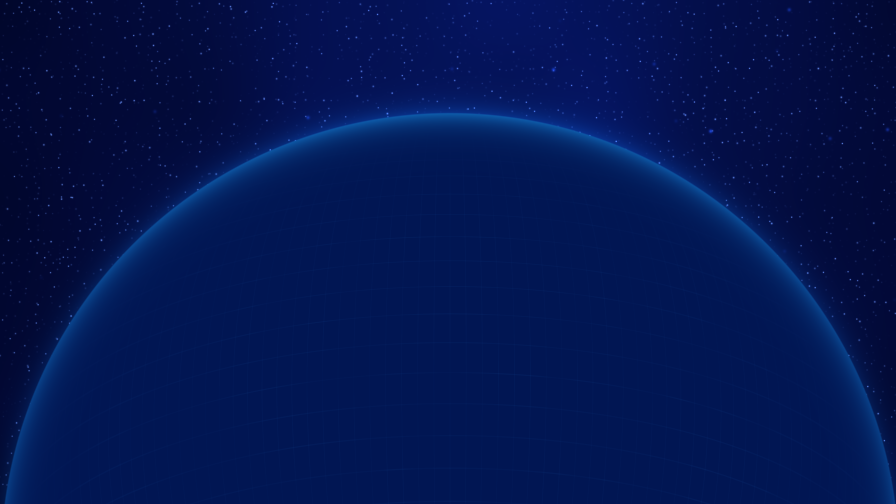
This background is drawn by a Shadertoy shader. Its source:

```glsl
// A dark blue planet rises over a starry sky, with a glowing rim.
// The disc is a distance function carrying a faint tilted globe grid;
// the sky is a soft gradient with noise and hashed layers of stars.

vec3 hash3(vec2 p) {
    vec3 h = fract(p.xyx * vec3(0.1031, 0.1030, 0.0973));
    h += dot(h, h.yxz + 33.33);
    return fract((h.xxy + h.yzz) * h.zyx);
}

float valueNoise(vec2 p) {
    vec2 cell = floor(p), f = fract(p);
    f = f * f * (3.0 - 2.0 * f);
    float low = mix(hash3(cell).x, hash3(cell + vec2(1, 0)).x, f.x);
    float high = mix(hash3(cell + vec2(0, 1)).x, hash3(cell + vec2(1, 1)).x, f.x);
    return mix(low, high, f.y);
}

// One star per cell, most of them very dim; small stars keep their energy
float starLayer(vec2 p, float cells, float radius, float rarity) {
    vec2 cell = floor(p * cells);
    vec3 rnd = hash3(cell + cells * 7.0);
    vec2 offset = (fract(p * cells) - 0.2 - 0.6 * rnd.xy) / cells;
    float size = max(radius, 0.55 / iResolution.y);
    float energy = radius * radius / (size * size);
    return pow(rnd.z, rarity) * energy * exp(-dot(offset, offset) / (size * size));
}

vec3 skyColor(vec2 p, float across) {
    float band = exp(-pow((across - 0.56) / 0.36, 2.0));
    vec3 sky = mix(vec3(0.004, 0.022, 0.165), vec3(0.018, 0.077, 0.365), band);
    sky *= 0.92 + 0.16 * valueNoise(p * 5.0);

    // Fine star dust, then a few larger blue stars
    for (int i = 0; i < 3; i++) {
        float layer = float(i);
        float star = starLayer(p + layer * 3.7, 62.0 - 15.0 * layer, 0.0015 + 0.0002 * layer, 7.0);
        sky += star * vec3(0.32, 0.42, 0.60);
    }
    sky += starLayer(p + 9.3, 9.0, 0.0035, 14.0) * vec3(0.10, 0.22, 0.60);
    return sky;
}

float gridLine(float coordinate) {
    float gap = abs(fract(coordinate) - 0.5);
    float pixel = max(fwidth(coordinate), 0.001);
    float width = max(0.04, pixel);
    return (1.0 - smoothstep(0.0, width, 0.5 - gap)) * 0.04 / width;
}

// Meridians and parallels of a globe tipped towards the viewer
float globeGrid(vec2 q) {
    float z = sqrt(max(1.0 - dot(q, q), 0.0001));
    float tilt = 0.436;
    float up = q.y * cos(tilt) - z * sin(tilt);
    float toward = z * cos(tilt) + q.y * sin(tilt);
    float latitude = asin(clamp(up, -1.0, 1.0)) / 0.075;
    float longitude = atan(q.x, toward) / 0.036;
    float patches = 0.4 + 0.9 * valueNoise(vec2(longitude, latitude) * 0.6);
    return (gridLine(latitude) + gridLine(longitude)) * patches * smoothstep(0.2, 0.6, z);
}

void mainImage(out vec4 fragColor, in vec2 fragCoord) {
    vec2 p = fragCoord / iResolution.y;
    float across = fragCoord.x / iResolution.x;
    float aspect = iResolution.x / iResolution.y;

    // Planet disc: q is measured in planet radii, depth in canvas heights
    float radius = 0.891;
    vec2 q = (p - vec2(0.5 * aspect + 0.004, -0.1155)) / radius;
    float depth = (1.0 - length(q)) * radius;
    float rimStrength = mix(0.55, 1.0, clamp(q.y * q.y, 0.0, 1.0));

    // Halo outside the rim
    vec3 sky = skyColor(p, across);
    sky += vec3(0.015, 0.12, 0.20) * rimStrength * exp(-max(-depth, 0.0) / 0.022);

    // Flat body, faint grid and light fading inward from the rim
    vec3 planet = vec3(0.004, 0.086, 0.325);
    planet += vec3(0.006, 0.020, 0.026) * globeGrid(q);
    planet += vec3(0.050, 0.280, 0.350) * rimStrength * exp(-max(depth, 0.0) / 0.024);

    float pixel = 1.0 / iResolution.y;
    vec3 color = mix(sky, planet, smoothstep(-pixel, pixel, depth));
    fragColor = vec4(color, 1.0);
}
```
